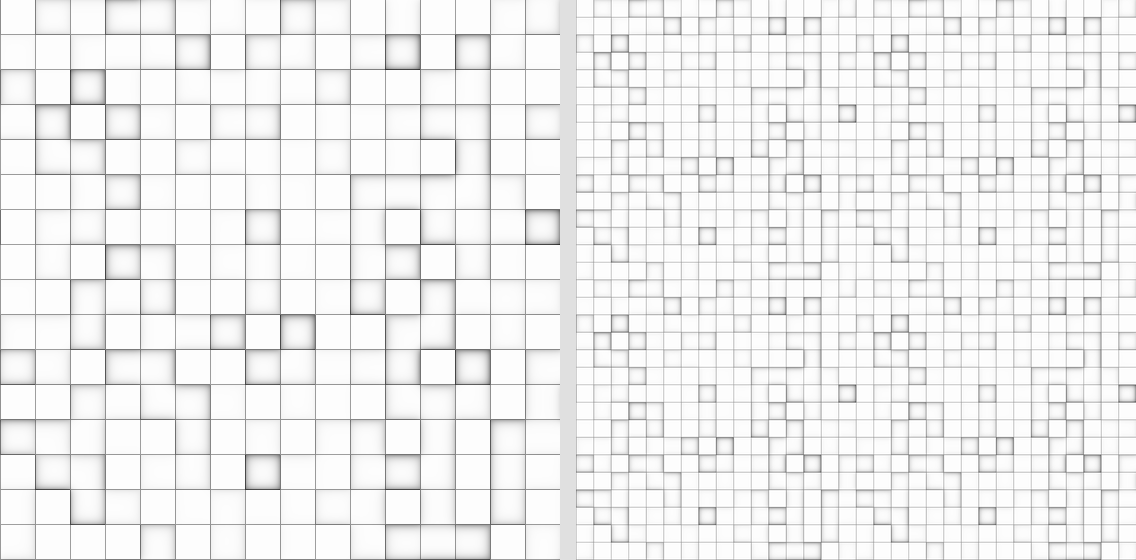
Left, the tile; right, the same tile 2 across and 2 down.
A three.js fragment shader for this pattern:

```glsl
#define GRID 16.0
#define SEED 7.3
#define FACE vec3(0.992)
#define DEPTH_BIAS 2.5
#define SHADOW_REACH 0.1
#define SHADOW_DEPTH 0.9
#define GAP_WIDTH 0.028
#define GAP_FAINT 0.38
#define GAP_STRONG 0.58

varying vec2 vUv;

float hash(vec2 p) {
  vec3 q = fract(vec3(p.xyx + SEED) * vec3(0.1031, 0.1030, 0.0973));
  q += dot(q, q.yzx + 33.33);
  return fract((q.x + q.y) * q.z);
}

// Most blocks stand near full height, a few are sunk deep; wraps over the grid
float blockHeight(vec2 cell) {
  return 1.0 - pow(hash(mod(cell, GRID)), DEPTH_BIAS);
}

// Soft step with exponential tails
vec2 softStep(vec2 x) {
  vec2 tail = 0.5 * exp(-abs(x) / SHADOW_REACH);
  return mix(tail, 1.0 - tail, step(0.0, x));
}

// Blurred coverage of the unit block at the given offset
float softBlock(vec2 p, vec2 offset) {
  vec2 span = softStep(p - offset) - softStep(p - offset - 1.0);
  return span.x * span.y;
}

// Share of a pixel at x that lies inside the gap from 0 to GAP_WIDTH
vec2 gapCoverage(vec2 x, vec2 pixel) {
  vec2 low = max(x - 0.5 * pixel, 0.0);
  vec2 high = min(x + 0.5 * pixel, GAP_WIDTH);
  return clamp((high - low) / pixel, 0.0, 1.0);
}

void main() {
  vec2 grid = vUv * GRID;
  vec2 cell = floor(grid);
  vec2 local = fract(grid);
  vec2 pixel = max(fwidth(grid), vec2(0.0001));
  float height = blockHeight(cell);

  // Taller neighbours darken the sunken face
  float shadow = 0.0;
  for (int j = -1; j <= 1; j++) {
    for (int i = -1; i <= 1; i++) {
      vec2 offset = vec2(float(i), float(j));
      float drop = max(blockHeight(cell + offset) - height, 0.0);
      shadow += drop * softBlock(local, offset);
    }
  }

  // Thin gaps, darker where the heights differ
  vec2 side = sign(local - 0.5);
  vec2 stepHeight = abs(vec2(blockHeight(cell + vec2(side.x, 0.0)),
                             blockHeight(cell + vec2(0.0, side.y))) - height);
  vec2 gap = gapCoverage(local, pixel) + gapCoverage(local - 1.0, pixel);
  gap *= mix(vec2(GAP_FAINT), vec2(GAP_STRONG), stepHeight);

  vec3 color = FACE * (1.0 - SHADOW_DEPTH * shadow);
  color *= 1.0 - max(gap.x, gap.y);
  gl_FragColor = vec4(color, 1.0);
}
```
